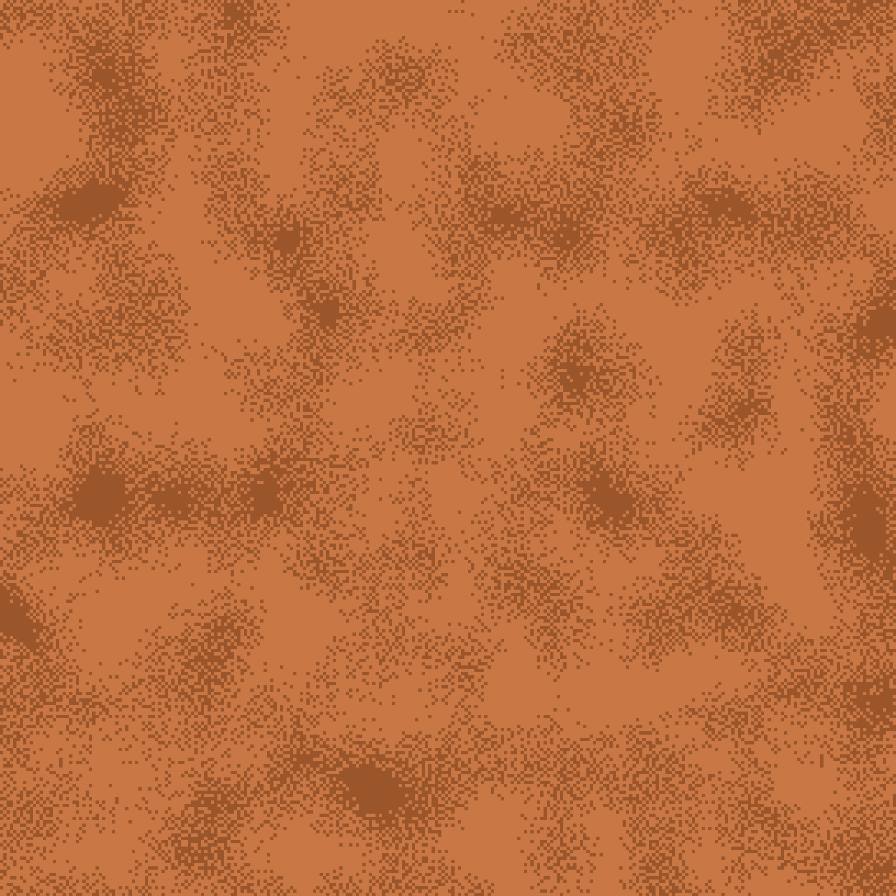
Write a WebGL 2 fragment shader that draws this texture.

```glsl
#version 300 es
precision highp float;

uniform vec2 u_resolution;
out vec4 fragColor;

const vec3 CLAY = vec3(0.79, 0.47, 0.27);
const vec3 RUST = vec3(0.605, 0.335, 0.168);
const float GRAINS = 272.0;      // grains across the canvas
const float BLOTCHES = 9.5;      // blotch lattice cells across the canvas
const float EDGE_PIXELS = 0.5;   // width of the smoothed grain edge

// Integer hash to 0..1
float hash(ivec2 cell, uint seed) {
    uvec2 q = uvec2(cell) * uvec2(1597334673u, 3812015801u);
    uint n = (q.x ^ q.y ^ (seed * 2798796415u)) * 1597334673u;
    n = (n ^ (n >> 15)) * 2246822519u;
    n ^= n >> 13;
    return float(n >> 8) / 16777216.0;
}

vec2 gradient(ivec2 cell, uint seed) {
    float angle = 6.28319 * hash(cell, seed);
    return vec2(cos(angle), sin(angle));
}

float gradientNoise(vec2 p, uint seed) {
    ivec2 i = ivec2(floor(p));
    vec2 f = fract(p);
    vec2 u = f * f * f * (f * (f * 6.0 - 15.0) + 10.0);
    float a = dot(gradient(i, seed), f);
    float b = dot(gradient(i + ivec2(1, 0), seed), f - vec2(1, 0));
    float c = dot(gradient(i + ivec2(0, 1), seed), f - vec2(0, 1));
    float d = dot(gradient(i + ivec2(1, 1), seed), f - vec2(1, 1));
    return mix(mix(a, b, u.x), mix(c, d, u.x), u.y);
}

// Share of dark grains: sparse field with dense blotch cores
float blotchDensity(vec2 uv, float scale) {
    float broad = gradientNoise(uv * scale + 3.3, 11u);
    float fine = gradientNoise(uv * scale * 2.0 + 7.7, 23u);
    float level = max(0.40 + 1.1 * broad + 0.35 * fine, 0.0);
    return 1.05 * pow(level, 1.8);
}

// High-passed white noise, spread evenly over 0..1
float ditherThreshold(ivec2 cell, uint seed) {
    float around = hash(cell + ivec2(1, 0), seed) + hash(cell - ivec2(1, 0), seed)
                 + hash(cell + ivec2(0, 1), seed) + hash(cell - ivec2(0, 1), seed);
    float sharp = hash(cell, seed) - 0.25 * around;
    return 1.0 / (1.0 + exp(-5.6 * sharp));
}

float grain(ivec2 cell) {
    vec2 center = (vec2(cell) + 0.5) / GRAINS;
    return step(ditherThreshold(cell, 5u), blotchDensity(center, BLOTCHES));
}

// Area coverage of the square grains under one footprint
float grainCoverage(vec2 p, float footprint) {
    vec2 base = floor(p - 0.5 * footprint);
    vec2 next = clamp((p + 0.5 * footprint - base - 1.0) / footprint, 0.0, 1.0);
    float sum = 0.0;
    for (int y = 0; y < 2; y++) {
        for (int x = 0; x < 2; x++) {
            vec2 weight = mix(1.0 - next, next, vec2(x, y));
            sum += weight.x * weight.y * grain(ivec2(base) + ivec2(x, y));
        }
    }
    return sum;
}

void main() {
    float size = min(u_resolution.x, u_resolution.y);
    vec2 uv = gl_FragCoord.xy / size;
    float dark = grainCoverage(uv * GRAINS, EDGE_PIXELS * GRAINS / size);
    fragColor = vec4(mix(CLAY, RUST, dark), 1.0);
}
```
